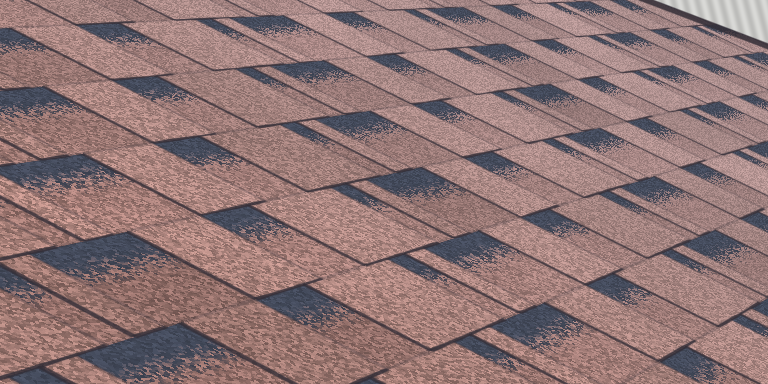
Give the GLSL for this texture, as a Shadertoy shader.

```glsl
const vec3 TAB_COLOR = vec3(0.69, 0.56, 0.545);
const vec3 FLOOR_COLOR = vec3(0.61, 0.485, 0.475);
const vec3 SLATE_COLOR = vec3(0.25, 0.285, 0.355);
const vec3 SHADOW_COLOR = vec3(0.20, 0.18, 0.215);
const vec3 WALL_COLOR = vec3(0.82, 0.82, 0.81);

const float PERIOD = 7.9;     // length of one group of tabs along a course
const float ROW_SHIFT = 1.6;  // stagger between neighbouring courses
const vec2 SLOTS[3] = vec2[3](vec2(1.58, 2.73), vec2(4.95, 5.45), vec2(6.03, 7.9));

float hash(vec2 p) {
    vec3 q = fract(p.xyx * 0.1031);
    q += dot(q, q.yzx + 33.33);
    return fract((q.x + q.y) * q.z);
}

// Random value of the nearest cell point
float cellular(vec2 p) {
    vec2 base = floor(p);
    float nearest = 9.0, value = 0.0;
    for (int j = -1; j <= 1; j++)
    for (int i = -1; i <= 1; i++) {
        vec2 cell = base + vec2(i, j);
        vec2 point = cell + vec2(hash(cell), hash(cell + 71.0));
        float d = distance(p, point);
        if (d < nearest) { nearest = d; value = hash(cell + 137.0); }
    }
    return value;
}

float layeredSines(vec2 p) {
    return 0.5 * sin(p.x * 0.9 + 2.0 * sin(p.y * 0.7))
         + 0.3 * sin(p.y * 2.3 + p.x * 1.7)
         + 0.2 * sin(p.x * 4.1 - p.y * 3.1);
}

// Canvas to roof plane: x along the course, y down the slope, z nearness
vec3 roofPlane(vec2 p) {
    float down = 1.0 - p.y;
    float toVanish = 3.464 - p.x;
    float drop = down + 0.086;
    float nearness = 0.0386 * toVanish + 0.088 * drop;
    float along = p.x - 0.3385 - (down - 0.607) / 0.525;
    return vec3(along, drop - 0.046 * toVanish, nearness) / vec3(nearness, nearness, 1.0);
}

float coursePhase(float along, float row) {
    return along + ROW_SHIFT * (row - 3.0);
}

// Signed distances to slot body, its left edge and its right edge
vec3 slotDistances(float phase) {
    vec3 result = vec3(PERIOD);
    for (int i = 0; i < 3; i++) {
        float middle = 0.5 * (SLOTS[i].x + SLOTS[i].y);
        float halfWidth = 0.5 * (SLOTS[i].y - SLOTS[i].x);
        float x = mod(phase - middle + 0.5 * PERIOD, PERIOD) - 0.5 * PERIOD;
        result = min(result, vec3(abs(x) - halfWidth, abs(x + halfWidth), abs(x - halfWidth)));
    }
    return result;
}

// Random tone of one tab, constant between slot right edges
float tabTone(float phase, float row) {
    float local = mod(phase, PERIOD);
    float index = floor(phase / PERIOD) * 3.0;
    for (int i = 0; i < 3; i++) index += step(SLOTS[i].y, local);
    return hash(vec2(index + 60.0, row + 20.0));
}

float stroke(float d, float width, float blur) {
    return 1.0 - smoothstep(width - blur, width + blur, d);
}

vec3 shingles(vec3 roof, vec2 blur) {
    float row = floor(roof.y);
    float slope = roof.y - row;
    float phase = coursePhase(roof.x, row);
    vec3 slot = slotDistances(phase);
    float grain = cellular(roof.xy * vec2(24.0, 40.0) + 400.0);
    float weather = layeredSines(roof.xy * vec2(0.6, 1.3));

    // Granules on raised tabs and on the slot floor
    float floorMask = stroke(slot.x, 0.0, blur.x);
    vec3 color = mix(TAB_COLOR, FLOOR_COLOR, floorMask * (1.0 - 0.6 * slope));
    color *= 0.96 + 0.09 * (tabTone(phase, row) - 0.5) + 0.035 * weather;
    float closeUp = smoothstep(0.08, 0.2, roof.z);
    color *= 1.0 + (grain - 0.5) * mix(0.2, 0.48, closeUp);
    color *= mix(vec3(1.02, 1.04, 1.06), vec3(0.97, 0.91, 0.88), closeUp);

    // Slate band at the head of each slot, worn away by granules
    float worn = slope + 0.24 * (grain - 0.5) + 0.04 * weather;
    float slate = floorMask * (1.0 - smoothstep(0.24, 0.46, worn));
    slate *= smoothstep(0.0, blur.y, slope);
    color = mix(color, SLATE_COLOR * (0.85 + 0.3 * grain), 0.95 * slate);

    // Shadows along the tab sides
    color = mix(color, SHADOW_COLOR, 0.3 * stroke(slot.y, 0.035, blur.x));
    color = mix(color, SHADOW_COLOR, 0.8 * stroke(slot.z, 0.05, blur.x));

    // Shadow under the butt edge, strongest below raised tabs
    float course = floor(roof.y + 0.5);
    float above = slotDistances(coursePhase(roof.x, course - 1.0)).x;
    float raised = smoothstep(-blur.x, blur.x, above);
    float width = 0.016 + 0.006 * layeredSines(roof.xy * 3.0);
    float butt = stroke(abs(roof.y - course), width, blur.y);
    return mix(color, SHADOW_COLOR, butt * mix(0.22, 0.85, raised));
}

vec3 wall(vec2 p) {
    float ribs = 0.5 + 0.5 * sin((p.x + 0.25 * p.y) * 200.0);
    return WALL_COLOR * mix(0.9, 1.04, ribs);
}

void mainImage(out vec4 fragColor, in vec2 fragCoord) {
    vec2 p = fragCoord / iResolution.xy * vec2(2.0, 1.0);
    float pixel = 1.0 / iResolution.y;
    vec3 roof = roofPlane(p);
    vec2 blur = max(0.7 * fwidth(roof.xy), vec2(0.001));
    vec3 color = shingles(roof, blur);

    // Roof verge and the wall behind it
    float verge = 1.0 - p.y - 0.38 * (p.x - 1.69);
    color = mix(color, SHADOW_COLOR, 0.85 * stroke(abs(verge), 0.011, pixel));
    color = mix(color, wall(p), stroke(verge, -0.005, pixel));
    fragColor = vec4(color, 1.0);
}
```
